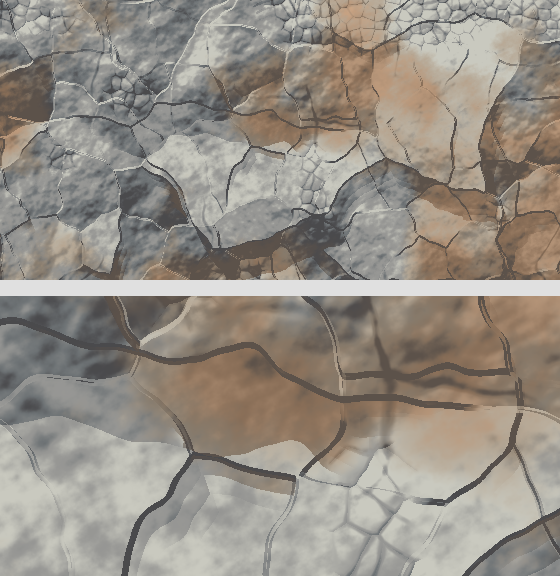
Top, the full canvas; bottom, a detail of the centre.
Give the GLSL for this texture, as a WebGL 2 fragment shader.

```glsl
#version 300 es
precision highp float;

uniform vec2 u_resolution;
out vec4 fragColor;

const vec3 SHADOW = vec3(0.29, 0.29, 0.30);
const vec3 SLATE  = vec3(0.43, 0.45, 0.46);
const vec3 GREY   = vec3(0.59, 0.59, 0.58);
const vec3 PALE   = vec3(0.79, 0.79, 0.75);
const vec3 UMBER  = vec3(0.36, 0.32, 0.29);
const vec3 BROWN  = vec3(0.53, 0.48, 0.42);
const vec3 TAN    = vec3(0.72, 0.67, 0.60);
const vec3 RUST   = vec3(0.58, 0.42, 0.30);

const vec3 LIGHT = vec3(-0.34, 0.74, 0.58);
const float SLAB_FREQ = 2.0;
const float BLOCK_FREQ = 5.0;
const float STONE_FREQ = 30.0;
const float WARP = 0.16;
const float TILT = 1.1;
const float STEP_HEIGHT = 0.35;
const float SHADOW_DEPTH = 0.27;
const float GRAIN = 0.42;

vec2 hash2(vec2 p) {
    vec3 q = fract(p.xyx * vec3(0.1031, 0.1030, 0.0973));
    q += dot(q, q.yzx + 33.33);
    return fract((q.xx + q.yz) * q.zy);
}

float noise(vec2 p) {
    vec2 i = floor(p), f = fract(p);
    f = f * f * (3.0 - 2.0 * f);
    return mix(mix(hash2(i).x, hash2(i + vec2(1, 0)).x, f.x),
               mix(hash2(i + vec2(0, 1)).x, hash2(i + 1.0).x, f.x), f.y);
}

float fbm(vec2 p) {
    float sum = 0.0, amp = 0.533;
    for (int i = 0; i < 4; i++) {
        sum += amp * noise(p);
        p = mat2(1.6, 1.2, -1.2, 1.6) * p + 7.3;
        amp *= 0.5;
    }
    return sum;
}

struct Cell { vec2 id; vec2 offset; float edge; };

Cell nearestCell(vec2 p) {
    vec2 base = floor(p);
    Cell c = Cell(base, vec2(0), 0.0);
    float first = 9.0, second = 9.0;
    for (int y = -1; y <= 1; y++)
    for (int x = -1; x <= 1; x++) {
        vec2 id = base + vec2(x, y);
        vec2 offset = p - id - 0.1 - 0.8 * hash2(id + 50.0);
        float d = length(offset);
        if (d < first) {
            second = first;
            first = d;
            c.id = id;
            c.offset = offset;
        } else second = min(second, d);
    }
    c.edge = second - first;
    return c;
}

vec2 warped(vec2 p) {
    return p + WARP * (vec2(fbm(p * 4.0 + 3.0), fbm(p * 4.0 + 31.0)) - 0.5);
}

// Tilted plane per cell, with steps between neighbours
float facets(vec2 p, float freq) {
    Cell c = nearestCell(p * freq);
    vec2 slope = TILT * (hash2(c.id + 141.0) - 0.5);
    return (STEP_HEIGHT * hash2(c.id + 217.0).x + dot(c.offset, slope)) / freq;
}

float relief(vec2 p) {
    vec2 w = warped(p);
    float blocky = smoothstep(0.35, 0.7, noise(p * 2.3 + 12.0) + 0.5 * (0.5 - p.y));
    return facets(w * vec2(0.85, 1.0), SLAB_FREQ)
         + (0.15 + 0.95 * blocky) * facets(w + 4.0, BLOCK_FREQ)
         + 0.035 * fbm(p * 11.0);
}

void main() {
    vec2 p = gl_FragCoord.xy / u_resolution.y;
    vec3 light = normalize(LIGHT);

    // Facet lighting
    vec2 e = vec2(0.004, 0.0);
    float h = relief(p);
    vec2 slope = vec2(relief(p + e.xy) - relief(p - e.xy),
                      relief(p + e.yx) - relief(p - e.yx)) / (2.0 * e.x);
    slope /= 1.0 + 0.3 * length(slope);
    float lambert = max(dot(normalize(vec3(-slope, 1.0)), light), 0.0);

    // Shade cast by ledges
    float cover = 0.0;
    for (int i = 1; i <= 5; i++) {
        float reach = 0.025 * float(i);
        cover = max(cover, relief(p + reach * normalize(light.xy)) - h - 0.6 * reach);
    }
    float shade = smoothstep(0.0, 0.07, cover);

    // Weathered grain, slightly stretched along a diagonal
    vec2 along = mat2(0.88, -0.47, 0.47, 0.88) * p;
    float grain = 0.6 * fbm(along * vec2(24.0, 50.0)) + 0.4 * fbm(p * 80.0) - 0.5;
    float tone = 0.10 + 0.76 * lambert + 0.30 * (p.y - 0.5) - SHADOW_DEPTH * shade;
    tone += GRAIN * grain + 0.30 * (fbm(p * 5.0 + 60.0) - 0.5);

    // Loose stones
    float rubble = noise(p * 4.5 + 21.0) + 0.28 * smoothstep(0.75, 1.0, p.y);
    rubble = smoothstep(0.68, 0.80, rubble + 0.25 * grain);
    Cell stone = nearestCell((p + 0.12 * (warped(p * 3.0) - p * 3.0)) * STONE_FREQ
                             * (0.75 + 0.0 * p.x));
    float gap = 1.0 - smoothstep(0.02, 0.22, stone.edge);
    tone += rubble * (0.4 * dot(stone.offset, light.xy)
                    + 0.24 * (hash2(stone.id + 9.0).x - 0.45) - 0.26 * gap);

    // Broken cracks
    Cell plate = nearestCell(warped(p) * vec2(3.0, 1.9) + 9.0);
    float crack = 1.0 - smoothstep(0.0, 0.035, plate.edge);
    crack *= smoothstep(0.42, 0.62, noise(p * 5.0 + 80.0));
    tone -= 0.28 * crack;

    // Mineral colours
    vec3 cool = mix(SHADOW, SLATE, smoothstep(0.08, 0.32, tone));
    cool = mix(cool, GREY, smoothstep(0.28, 0.54, tone));
    cool = mix(cool, PALE, smoothstep(0.54, 0.84, tone));
    vec3 warm = mix(UMBER, BROWN, smoothstep(0.12, 0.42, tone));
    warm = mix(warm, TAN, smoothstep(0.42, 0.76, tone));
    float stain = fbm(p * 3.2 + 44.0) + 0.10 * shade + 0.2 * grain;
    vec3 color = mix(cool, warm, smoothstep(0.44, 0.62, stain));
    float rust = smoothstep(0.58, 0.76, stain) * smoothstep(0.1, 0.4, tone);
    color = mix(color, RUST * (0.65 + 0.7 * tone), 0.55 * rust);

    fragColor = vec4(clamp(color, 0.0, 1.0), 1.0);
}
```
